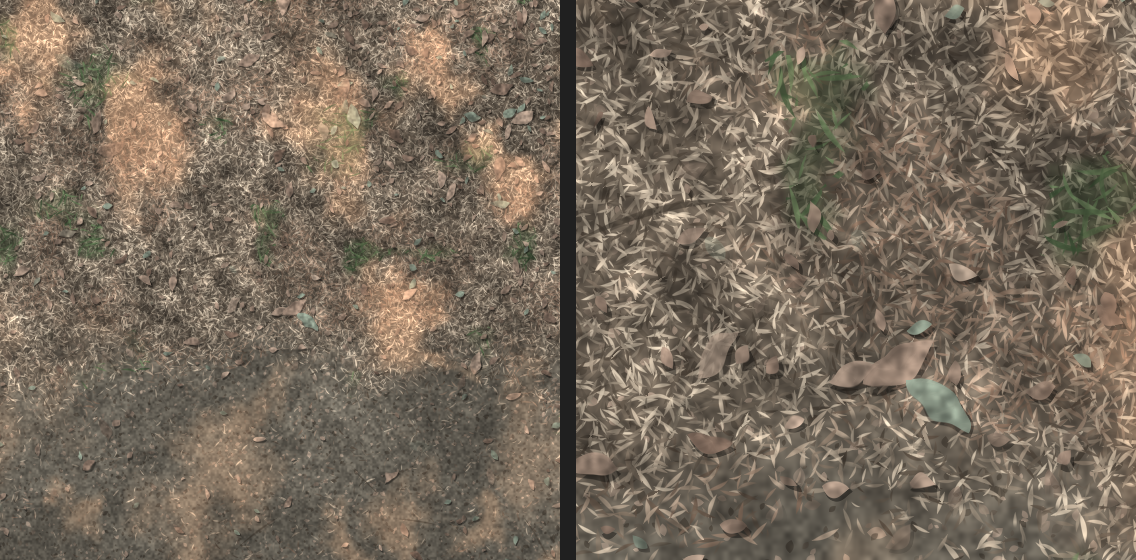
Left: the whole. Right: its middle third, enlarged.
Reproduce this texture procedurally as a WebGL 1 fragment shader.

```glsl
precision highp float;
uniform vec2 u_resolution;

const vec3 SOIL = vec3(0.405, 0.385, 0.345);
const vec3 HUMUS = vec3(0.38, 0.34, 0.295);
const vec3 DARK_STRAW = vec3(0.25, 0.22, 0.185);
const vec3 PALE_STRAW = vec3(0.86, 0.80, 0.71);
const vec3 RUST = vec3(0.60, 0.47, 0.39);
const vec3 TAN_LEAF = vec3(0.70, 0.61, 0.54);
const vec3 BROWN_LEAF = vec3(0.46, 0.38, 0.33);
const vec3 GREY_LEAF = vec3(0.51, 0.56, 0.50);
const vec3 DARK_GRASS = vec3(0.20, 0.28, 0.18);
const vec3 LIGHT_GRASS = vec3(0.44, 0.53, 0.37);

vec2 hash2(vec2 p) {
  vec3 q = fract(p.xyx * vec3(0.1031, 0.1030, 0.0973));
  q += dot(q, q.yzx + 33.33);
  return fract((q.xx + q.yz) * q.zy);
}

float noise(vec2 p) {
  vec2 i = floor(p), f = fract(p);
  f = f * f * (3.0 - 2.0 * f);
  float low = mix(hash2(i).x, hash2(i + vec2(1.0, 0.0)).x, f.x);
  float high = mix(hash2(i + vec2(0.0, 1.0)).x, hash2(i + 1.0).x, f.x);
  return mix(low, high, f.y);
}

float fbm(vec2 p) {
  float sum = 0.0, gain = 0.533;
  for (int i = 0; i < 4; i++) {
    sum += gain * noise(p);
    p = mat2(1.6, 1.2, -1.2, 1.6) * p + 7.1;
    gain *= 0.5;
  }
  return sum;
}

// Randomly turned, bent, pointed slivers: x = coverage, yz = random tints.
// Size is half length and half width in cells.
vec3 scatter(vec2 p, float cells, vec2 size, float amount, float seed) {
  vec2 q = p * cells, cell = floor(q);
  float soft = 0.8 * cells / u_resolution.y;
  vec3 top = vec3(0.0);
  for (int j = -1; j <= 1; j++) {
    for (int i = -1; i <= 1; i++) {
      vec2 id = cell + vec2(float(i), float(j));
      vec2 place = hash2(id + seed), look = hash2(id + seed + 57.3);
      float angle = 6.2832 * look.x;
      float c = cos(angle), s = sin(angle);
      vec2 d = mat2(c, -s, s, c) * (q - id - place);
      vec2 extent = size * mix(0.5, 1.3, look.y);
      d.y += (place.x - 0.5) * 0.4 * d.x * d.x / extent.x;
      float along = d.x / extent.x;
      float edge = abs(d.y) - extent.y * (1.0 - along * along);
      edge = max(edge, abs(d.x) - extent.x);
      float chance = fract(dot(place, vec2(13.7, 7.3)));
      float cover = 1.0 - smoothstep(-soft, soft, edge);
      cover *= smoothstep(0.0, 0.05, amount - chance);
      if (cover > top.x) top = vec3(cover, fract(look * 7.0));
    }
  }
  return top;
}

// Soft, tall pools of light between leaf shadows
float sunlight(vec2 p) {
  vec2 warp = vec2(fbm(p * 13.0), fbm(p * 13.0 + 31.0)) - 0.5;
  vec2 q = p * vec2(8.0, 4.8) + 1.3 * warp;
  vec2 cell = floor(q);
  float shade = 1.0;
  for (int j = -1; j <= 1; j++) {
    for (int i = -1; i <= 1; i++) {
      vec2 id = cell + vec2(float(i), float(j));
      vec2 place = hash2(id + 11.0), look = hash2(id + 83.0);
      float reach = length(q - id - place) / mix(0.4, 0.95, look.x);
      float pool = 1.0 - smoothstep(0.2, 1.0, reach);
      shade *= 1.0 - 0.9 * pool * smoothstep(0.3, 0.75, look.y);
    }
  }
  return 1.0 - shade;
}

vec3 addLeaves(vec3 color, vec2 p, float cells, vec2 size, float amount, float seed) {
  vec2 ragged = p + 0.007 * (vec2(noise(p * 70.0), noise(p * 70.0 + 40.0)) - 0.5);
  float shadow = scatter(ragged + vec2(-0.002, 0.003), cells, size, amount, seed).x;
  vec3 leaf = scatter(ragged, cells, size, amount, seed);
  vec3 tone = mix(BROWN_LEAF, TAN_LEAF, leaf.y);
  tone = mix(tone, GREY_LEAF, smoothstep(0.84, 0.88, leaf.z));
  tone *= 0.8 + 0.4 * noise(p * 90.0);
  return mix(color * (1.0 - 0.4 * shadow), tone, leaf.x * 0.9);
}

void main() {
  vec2 p = gl_FragCoord.xy / u_resolution.y;
  float broad = fbm(p * 5.0);
  float litter = smoothstep(0.25, 0.46, p.y + 0.3 * (fbm(p * 6.0 + 4.0) - 0.5));

  // Bare soil with dark pits and pale crumbs
  vec3 color = mix(SOIL, HUMUS, litter);
  for (int k = 0; k < 3; k++) {
    float layer = float(k);
    vec3 crumb = scatter(p, 60.0 + 25.0 * layer, vec2(0.28, 0.17), 0.35, 5.0 + 23.0 * layer);
    vec3 tone = mix(DARK_STRAW, TAN_LEAF, smoothstep(0.3, 0.9, crumb.y));
    color = mix(color, tone, crumb.x * 0.6);
  }

  // Matted dry straw
  float rusty = smoothstep(0.4, 0.7, fbm(p * 11.0 + 20.0));
  for (int k = 0; k < 9; k++) {
    float layer = float(k);
    vec3 straw = scatter(p, 64.0 + 4.0 * layer, vec2(0.5, 0.085), 0.06 + litter, 17.0 * layer + 3.0);
    vec3 tone = mix(DARK_STRAW, PALE_STRAW, straw.y);
    tone = mix(tone, RUST, straw.z * mix(0.1, 0.75, rusty));
    color = mix(color, tone, straw.x * 0.85);
  }
  float clump = fbm(p * 30.0 + 60.0) - 0.5;
  color *= 1.0 + 0.9 * clump * mix(0.35, 1.0, litter);

  // Small green tufts
  vec2 bend = 0.05 * vec2(fbm(p * 25.0), fbm(p * 25.0 + 13.0));
  float tuft = smoothstep(0.76, 0.95, noise((p + bend) * 13.0 + 2.5)) * litter;
  color = mix(color, DARK_GRASS, tuft * 0.45);
  for (int k = 0; k < 3; k++) {
    vec3 blade = scatter(p, 48.0, vec2(0.6, 0.07), tuft, 200.0 + 19.0 * float(k));
    color = mix(color, mix(DARK_GRASS, LIGHT_GRASS, blade.y), blade.x * 0.8);
  }

  // Twigs, then fallen leaves gathering toward the upper right
  float twig = scatter(p, 10.0, vec2(0.4, 0.016), 0.2, 310.0).x;
  color = mix(color, DARK_STRAW, twig * 0.6);
  float heap = smoothstep(1.2, 1.9, p.x + p.y);
  color = addLeaves(color, p, 46.0, vec2(0.32, 0.17), 0.08 + 0.14 * litter + 0.4 * heap, 350.0);
  color = addLeaves(color, p, 27.0, vec2(0.34, 0.15), 0.09 + 0.06 * litter + 0.5 * heap, 400.0);
  color = addLeaves(color, p, 16.0, vec2(0.34, 0.14), 0.07 + 0.4 * heap, 450.0);

  // Fine grit over everything
  float grit = noise(p * 270.0) + noise(p * 150.0 + 9.0) - 1.0;
  color *= 1.0 + 0.3 * grit;

  // Dappled light
  float sun = sunlight(p) * mix(0.7, 1.0, litter);
  color = mix(color, TAN_LEAF, 0.3 * sun);
  color *= mix(vec3(0.72 + 0.46 * broad), vec3(1.40, 1.27, 1.16), sun);
  gl_FragColor = vec4(color, 1.0);
}
```
